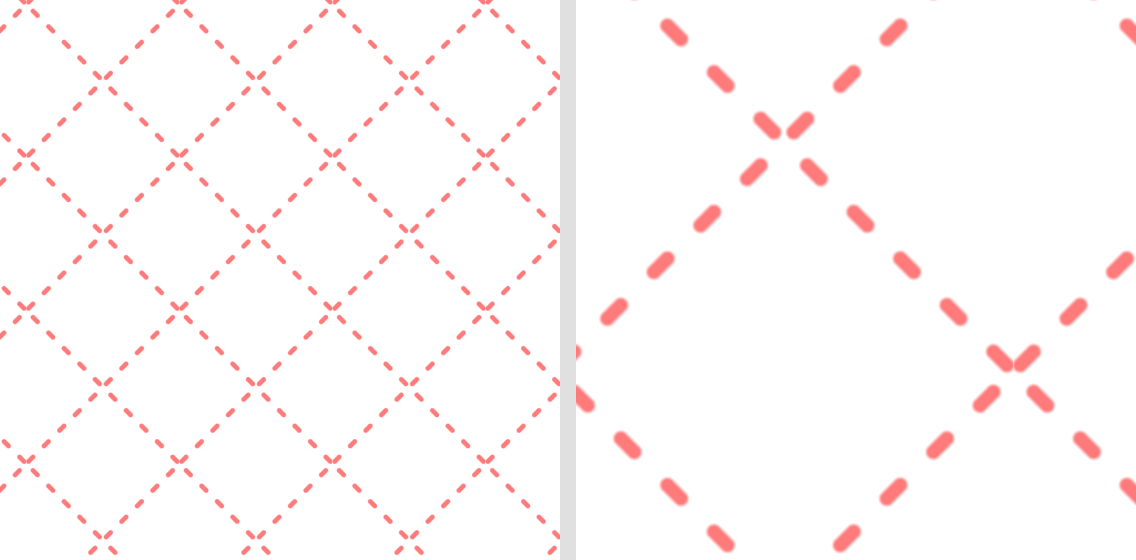
Left: the whole. Right: its middle third, enlarged.
Write a three.js fragment shader that draws this pattern.

```glsl
// Diagonal lattice of short round-capped coral dashes on white.
#define TILE 0.27344                  // side of one repeat
#define CROSSING vec2(0.0469, 0.7188) // a point where two dashed lines meet
#define DASHES 10                     // dashes per line in one repeat
#define FIRST_DASH 0.0160             // drop from the crossing to the first dash
#define DASH_PITCH 0.02772            // drop from one dash to the next
#define HALF_SPAN 0.0040              // half the drop along a dash, without caps
#define RADIUS 0.0042                 // half the dash thickness
#define SOFTNESS 0.0015               // half the width of the blurred edge
#define PAPER vec3(1.0)
#define CORAL vec3(1.0, 0.48, 0.48)

varying vec2 vUv;

// Offset to the nearest repeated copy of a point
vec2 wrapTile(vec2 offset) {
  return offset - TILE * floor(offset / TILE + 0.5);
}

// Distance to the spine of a dash running from -halfAxis to halfAxis
float spineDistance(vec2 p, vec2 halfAxis) {
  float t = clamp(dot(p, halfAxis) / dot(halfAxis, halfAxis), -1.0, 1.0);
  return length(p - halfAxis * t);
}

void main() {
  // Measured from a crossing, with y running down
  vec2 p = (vUv - CROSSING) * vec2(1.0, -1.0);

  // Nearest dash on the falling line and its mirror image;
  // the dash phase restarts at every repeat
  float nearest = TILE;
  for (int i = 0; i < DASHES; i++) {
    vec2 center = vec2(FIRST_DASH + DASH_PITCH * float(i));
    vec2 falling = wrapTile(p - center);
    vec2 rising = wrapTile(vec2(-p.x, p.y) - center);
    nearest = min(nearest, spineDistance(falling, vec2(HALF_SPAN)));
    nearest = min(nearest, spineDistance(rising, vec2(HALF_SPAN)));
  }

  // Soft-edged ink
  float ink = 1.0 - smoothstep(RADIUS - SOFTNESS, RADIUS + SOFTNESS, nearest);
  gl_FragColor = vec4(mix(PAPER, CORAL, ink), 1.0);
}
```
